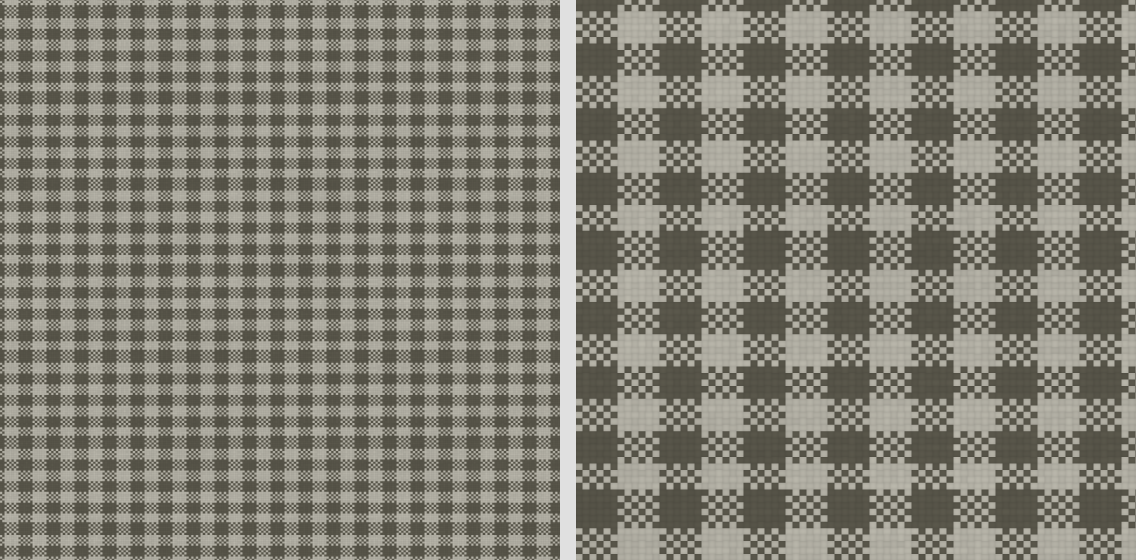
Left: the whole. Right: its middle third, enlarged.
Give the GLSL for this texture, as a Shadertoy shader.

```glsl
const vec3 LIGHT_YARN = vec3(0.685, 0.675, 0.632);
const vec3 DARK_YARN = vec3(0.335, 0.325, 0.280);

// Irregular tone of a yarn, varying by thread and slowly along its length
float yarnTone(float thread, float along) {
    return 0.5 * sin(thread * 2.4 + 1.3 * sin(thread * 0.71))
         + 0.3 * sin(thread * 5.13 + along * 37.0)
         + 0.2 * sin(thread * 1.7 - along * 91.0);
}

// Plain weave of two-tone warp and weft: 20 by 26 checks
vec3 gingham(vec2 p) {
    vec2 check = p * vec2(20.0, 26.0) - vec2(0.661, 0.16);
    vec2 threads = check * vec2(12.0, 10.0);
    vec2 id = floor(threads);
    vec2 across = fract(threads) - 0.5;

    // Every fourth weft band carries one more dark thread
    float extra = mod(floor(check.y), 4.0) == 1.0 ? 1.0 : 0.0;
    bool warpDark = mod(id.x, 12.0) < 6.0;
    bool weftDark = mod(id.y, 10.0) < 5.0 + extra;

    // Warp and weft take turns on top
    bool warpOnTop = mod(id.x + id.y, 2.0) < 0.5;
    bool dark = warpOnTop ? warpDark : weftDark;
    float tone = warpOnTop ? yarnTone(id.x, p.y) : yarnTone(id.y + 40.0, p.x);

    // Rounded threads, with a dip where they pass under
    float side = warpOnTop ? across.x : across.y;
    float along = warpOnTop ? across.y : across.x;
    float shade = 1.03 - 0.28 * side * side - 0.16 * along * along;
    return (dark ? DARK_YARN : LIGHT_YARN) * shade * (1.0 + 0.035 * tone);
}

void mainImage(out vec4 fragColor, in vec2 fragCoord) {
    // Average a grid of samples over a slightly widened pixel
    vec3 color = vec3(0.0);
    for (int j = 0; j < 4; j++) {
        for (int i = 0; i < 4; i++) {
            vec2 offset = (vec2(i, j) - 1.5) * 0.3;
            color += gingham((fragCoord + offset) / iResolution.xy);
        }
    }
    color /= 16.0;

    // Faint uneven wear over the cloth
    vec2 p = fragCoord / iResolution.xy;
    float wear = sin(p.x * 17.0 + 2.0 * sin(p.y * 11.0)) * sin(p.y * 23.0 + sin(p.x * 9.0));
    fragColor = vec4(color * (1.0 + 0.012 * wear), 1.0);
}
```
